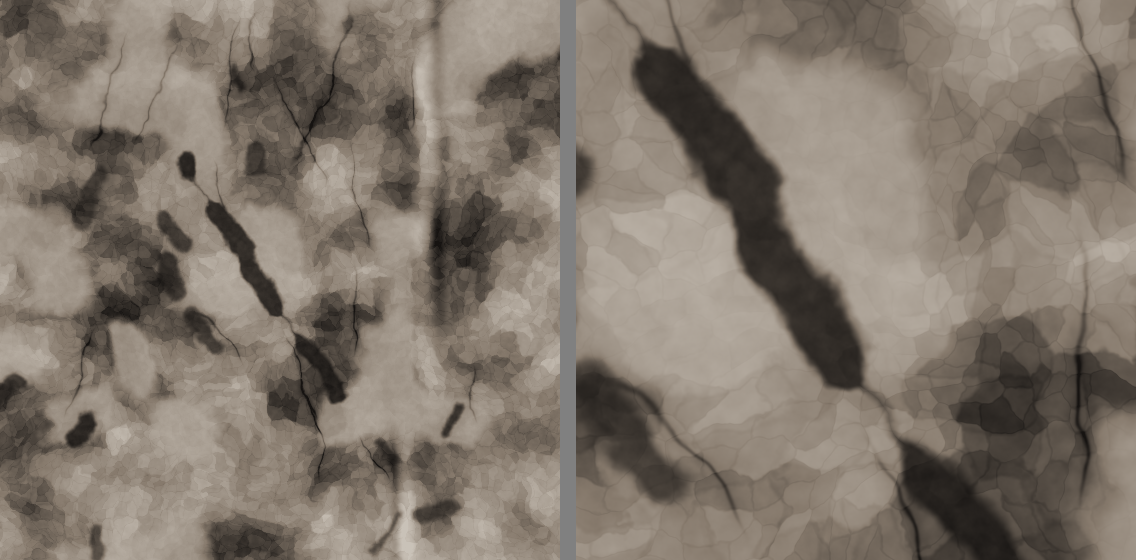
Left, the full canvas; right, a detail of the centre.
Reproduce this texture procedurally as a Shadertoy shader.

```glsl
#define PEBBLE_SCALE 27.0
#define CHIP_SCALE 58.0
#define PATCH_CONTRAST 0.72
#define BASE_TONE 0.495
#define BLOT_COUNT 13
#define FISSURE_COUNT 18
#define INK vec3(0.085, 0.075, 0.068)
#define TAUPE vec3(0.525, 0.475, 0.422)
#define CHALK vec3(0.790, 0.760, 0.720)

float hash21(vec2 p) {
    vec3 q = fract(vec3(p.xyx) * 0.1031);
    q += dot(q, q.yzx + 33.33);
    return fract((q.x + q.y) * q.z);
}

vec2 hash22(vec2 p) {
    return vec2(hash21(p), hash21(p + 71.7));
}

float noise(vec2 p) {
    vec2 i = floor(p), f = fract(p);
    f = f * f * (3.0 - 2.0 * f);
    float low = mix(hash21(i), hash21(i + vec2(1, 0)), f.x);
    float high = mix(hash21(i + vec2(0, 1)), hash21(i + vec2(1, 1)), f.x);
    return mix(low, high, f.y);
}

float fbm(vec2 p) {
    float sum = 0.0, gain = 0.5;
    for (int i = 0; i < 5; i++) {
        sum += gain * noise(p);
        p = mat2(1.6, 1.2, -1.2, 1.6) * p + 17.3;
        gain *= 0.5;
    }
    return sum;
}

vec2 warp(vec2 p, float scale, float amount) {
    return p + amount * (vec2(fbm(p * scale + 3.1), fbm(p * scale + 47.9)) - 0.5);
}

// Broad cloudy tone, centred on zero
float patchTone(vec2 p) {
    return 0.62 * noise(p * 14.0 + 5.0) + 0.45 * noise(p * 5.0 + 31.0) - 0.535;
}

// Rounded flat cells: x is the tone, y the outline
vec2 pebbles(vec2 p, float scale, float spread) {
    vec2 q = p * scale, cell = floor(q);
    float sum = 0.0, weights = 0.0, nearest = 9.0, second = 9.0;
    for (int y = -1; y <= 1; y++)
    for (int x = -1; x <= 1; x++) {
        vec2 id = cell + vec2(x, y);
        vec2 centre = id + 0.1 + 0.8 * hash22(id + scale);
        float d = dot(q - centre, q - centre);
        float w = exp(-24.0 * d);
        float tone = PATCH_CONTRAST * patchTone(centre / scale);
        sum += w * (tone + spread * (hash21(id + 19.0) - 0.5));
        weights += w;
        second = min(second, max(nearest, d));
        nearest = min(nearest, d);
    }
    float outline = 1.0 - smoothstep(0.0, 0.13, sqrt(second) - sqrt(nearest));
    return vec2(sum / weights, outline);
}

// x is the distance to a segment, y the position along it
vec2 segment(vec2 p, vec2 a, vec2 b) {
    vec2 pa = p - a, ba = b - a;
    float t = clamp(dot(pa, ba) / dot(ba, ba), 0.0, 1.0);
    return vec2(length(pa - ba * t), t);
}

float band(float x, float width) {
    return exp(-x * x / (width * width));
}

void mainImage(out vec4 fragColor, in vec2 fragCoord) {
    vec2 uv = fragCoord / iResolution.xy;
    vec2 flow = warp(uv, 6.0, 0.10);
    vec2 rough = warp(uv, 32.0, 0.022);
    vec2 p = flow + rough - uv;

    // Overlapping pebbles and chips
    vec2 coarse = pebbles(p, PEBBLE_SCALE, 0.30);
    vec2 fine = pebbles(p, CHIP_SCALE, 0.26);
    float v = BASE_TONE + mix(coarse.x, fine.x, 0.5);
    v += 0.35 * PATCH_CONTRAST * patchTone(p);
    v -= 0.035 * coarse.y + 0.045 * fine.y;

    // Smooth pale hollows
    float pale = smoothstep(0.62, 0.80, noise(p * 8.5 + 63.0));
    v = mix(v, 0.82 + 0.12 * (fbm(p * 20.0) - 0.5), 0.72 * pale);

    // Upright folds, a pale ridge beside a dark crease
    float wobble = 0.03 * (fbm(uv * vec2(3.0, 7.0)) - 0.5);
    float upper = smoothstep(0.32, 0.5, uv.y);
    float lower = 1.0 - smoothstep(0.16, 0.28, uv.y);
    v += 0.17 * upper * band(uv.x - 0.755 + wobble, 0.018);
    v -= 0.20 * upper * band(uv.x - 0.785 + wobble, 0.013);
    v += 0.20 * lower * band(uv.x - 0.730 + wobble, 0.016);
    v -= 0.18 * lower * band(uv.x - 0.708 + wobble, 0.009);

    // Hairline fissures
    for (int i = 0; i < FISSURE_COUNT; i++) {
        vec2 seed = vec2(i, 7);
        vec2 start = hash22(seed);
        float angle = 1.0 + 1.4 * hash21(seed + 23.0);
        vec2 reach = (0.09 + 0.16 * hash21(seed + 41.0)) * vec2(cos(angle), sin(angle));
        vec2 s = segment(warp(uv, 7.0, 0.09), start, start + reach);
        float fade = smoothstep(0.0, 0.2, s.y) * (1.0 - smoothstep(0.7, 1.0, s.y));
        v -= fade * (0.20 * band(s.x, 0.0018) + 0.07 * band(s.x, 0.008));
    }

    // Broken dark seam across the middle
    vec2 jagged = warp(uv, 18.0, 0.035);
    vec2 seam = segment(jagged, vec2(0.33, 0.71), vec2(0.61, 0.29));
    float girth = 0.017 * smoothstep(0.22, 0.60, noise(vec2(seam.y * 9.0, 4.0))) - 0.001;
    float ink = smoothstep(0.006, -0.004, seam.x - girth);
    float halo = band(seam.x, 0.024);

    // Scattered dark slivers
    for (int i = 0; i < BLOT_COUNT; i++) {
        vec2 seed = vec2(i, 53);
        vec2 centre = hash22(seed);
        float angle = 0.2 + 2.2 * hash21(seed + 11.0);
        vec2 arm = (0.012 + 0.028 * hash21(seed + 29.0)) * vec2(cos(angle), sin(angle));
        float d = segment(jagged, centre - arm, centre + arm).x;
        float width = 0.004 + 0.013 * hash21(seed + 37.0);
        float strength = 0.6 + 0.4 * hash21(seed + 5.0);
        ink = max(ink, strength * smoothstep(0.007, -0.005, d - width));
        halo = max(halo, band(d, 0.025));
    }
    v -= 0.10 * halo;
    v = mix(v, 0.06 + 0.10 * fine.x, 0.93 * ink);

    // Fine grain and warm colour ramp
    v += 0.10 * (fbm(uv * 110.0) - 0.5);
    v = clamp(v, 0.0, 1.0);
    vec3 color = mix(INK, TAUPE, min(v * 2.0, 1.0));
    color = mix(color, CHALK, max(v * 2.0 - 1.0, 0.0));
    fragColor = vec4(color, 1.0);
}
```
